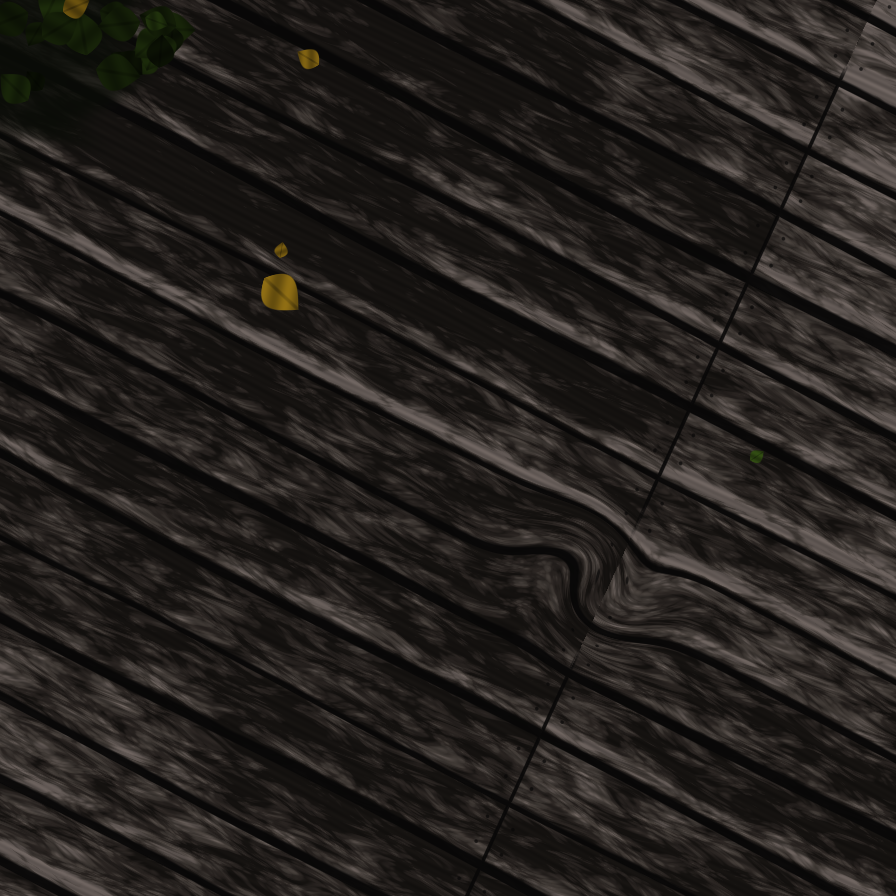
This texture is drawn by a WebGL 1 fragment shader. Its source:

```glsl
precision highp float;
// Weathered timber deck seen at a slant: dark boards with open gaps, worn pale
// ridges, a butt joint with nails, a few fallen leaves and a leafy corner.
// Boards come from a rotated stripe grid; wear is stretched cellular noise.
uniform vec2 u_resolution;
const float BOARD_ANGLE = -0.48;
const float BOARD_WIDTH = 0.080;
const float BOARD_OFFSET = 0.033;
const float RIDGE_BOARD = 8.0;  // board with the boldest worn edge
const vec2 JOINT_FOOT = vec2(0.521, 0.0);
const vec2 JOINT_NORMAL = vec2(0.909, -0.416);
const float JOINT_HALF_WIDTH = 0.0012;
const vec2 KNOT = vec2(0.658, 0.349);
const float KNOT_TWIST = 1.3;
const float KNOT_RADIUS = 0.06;
const vec3 GAP = vec3(0.030, 0.027, 0.027);
const vec3 DARK_WOOD = vec3(0.078, 0.068, 0.060);
const vec3 MID_WOOD = vec3(0.150, 0.130, 0.120);
const vec3 WORN_WOOD = vec3(0.235, 0.212, 0.196);
const vec3 PALE_WOOD = vec3(0.380, 0.345, 0.330);
const vec3 YELLOW = vec3(0.56, 0.43, 0.08);
const vec3 GREEN = vec3(0.13, 0.20, 0.05);

float hash(vec2 p) { return fract(sin(dot(p, vec2(127.1, 311.7))) * 43758.5); }

vec2 rotate(vec2 p, float a) {
  float c = cos(a), s = sin(a);
  return vec2(c * p.x - s * p.y, s * p.x + c * p.y);
}

// Cellular noise: high near the scattered cell centres.
float cells(vec2 p) {
  vec2 base = floor(p), f = p - base;
  float nearest = 2.0;
  for (int k = 0; k < 9; k++) {
    vec2 o = vec2(mod(float(k), 3.0), floor((float(k) + 0.5) / 3.0)) - 1.0;
    vec2 c = o + vec2(hash(base + o), hash(base + o + 57.3)) - f;
    nearest = min(nearest, dot(c, c));
  }
  return 1.0 - sqrt(nearest);
}

float wear(vec2 p) {
  p += 0.25 * sin(p.yx * 2.3 + 1.7 * sin(p * 1.3));
  return 0.45 * cells(p) + 0.32 * cells(p * 2.1 + 3.7) + 0.23 * cells(p * 4.3 + 9.1);
}

// Pointed oval leaf laid over the colour below, with a darker midrib.
vec3 addLeaf(vec3 below, vec2 p, float angle, float size, vec3 tint, float px) {
  p = rotate(p, -angle) / size;
  float x = clamp(p.x, -1.3, 1.3);
  float edge = abs(p.y) - 0.8 * (1.0 - x * x) * (1.0 - 0.35 * x);
  float cover = (1.0 - smoothstep(-px / size, px / size, edge)) * step(abs(p.x), 1.2);
  float rib = 1.0 - smoothstep(0.02, 0.12, abs(p.y));
  return mix(below, tint * (0.85 + 0.15 * sin(x * 5.0 + p.y * 3.0) - 0.18 * rib), cover);
}

vec3 deck(vec2 uv, float px) {
  // Board coordinates, twisted around the knot.
  vec2 d = uv - KNOT;
  float twist = KNOT_TWIST * exp(-dot(d, d) / (KNOT_RADIUS * KNOT_RADIUS));
  vec2 b = rotate(KNOT + rotate(d, twist), -BOARD_ANGLE);
  float row = (b.y - BOARD_OFFSET + 0.0022 * sin(b.x * 8.0 + b.y * 31.0)) / BOARD_WIDTH;
  float id = floor(row), f = row - id;
  float joint = dot(uv - JOINT_FOOT, JOINT_NORMAL);
  float side = smoothstep(-px, px, joint);
  float seed = hash(vec2(id, 3.0 + step(0.0, joint)));
  // Wear: streaks along the grain, broad blotches and regional exposure.
  vec2 q = b + seed * 7.0;
  float streak = wear(q * vec2(17.0, 75.0));
  float blotch = wear(q * vec2(6.0, 15.0));
  float region = 0.12 * side * smoothstep(-0.1, 0.6, uv.y)
    + 0.11 * (1.0 - smoothstep(0.1, 0.6, uv.x + uv.y)) + 0.09 * smoothstep(1.4, 1.95, uv.x + uv.y)
    - 0.09 * (1.0 - smoothstep(0.05, 0.4, distance(uv, vec2(0.35, 0.82))));
  float gap = 0.05 + 0.09 * hash(vec2(id, 8.0)) + 0.05 * (blotch - 0.5);
  float bold = (1.0 - step(0.5, abs(id - RIDGE_BOARD))) * (1.0 - side);
  float ridge = smoothstep(gap, gap + 0.06, f) * (1.0 - smoothstep(gap + 0.12, gap + 0.3, f));
  float w = 0.55 * streak + 0.45 * blotch + region + 0.11 * (seed - 0.5)
    + ridge * max(0.04 + 0.2 * hash(vec2(id, 5.0)), 0.32 * bold);
  vec3 col = mix(DARK_WOOD, MID_WOOD, smoothstep(0.52, 0.64, w));
  col = mix(col, WORN_WOOD, smoothstep(0.64, 0.74, w));
  col = mix(col, PALE_WOOD, smoothstep(0.73, 0.90, w));
  col *= 1.0 + 0.08 * sin(q.y * 850.0 + 3.0 * sin(q.x * 13.0))
    + 0.08 * sin(q.y * 430.0 + 4.0 * sin(q.x * 7.0));
  // Open gaps, the butt joint and its pairs of nails.
  float soft = 1.5 * px / BOARD_WIDTH;
  float open = 1.0 - smoothstep(gap - soft, gap + soft, f) * (1.0 - smoothstep(1.0 - soft, 1.0, f));
  float seam = 1.0 - smoothstep(JOINT_HALF_WIDTH, JOINT_HALF_WIDTH + 1.5 * px, abs(joint));
  seam *= smoothstep(0.06, 0.12, length(d)) * (1.0 - smoothstep(0.91, 0.93, uv.y));
  vec2 nail = vec2(abs(joint) - 0.016, (abs(f - 0.54) - 0.2) * BOARD_WIDTH);
  float head = 1.0 - smoothstep(0.0012, 0.0012 + 1.5 * px, length(nail));
  return mix(col, GAP, max(0.95 * open, max(0.9 * seam, 0.7 * head)));
}

void main() {
  vec2 uv = gl_FragCoord.xy / u_resolution;
  float px = 1.0 / min(u_resolution.x, u_resolution.y);
  vec3 col = deck(uv, px);
  // Shaded undergrowth and its leaves, crowded into the upper left corner.
  vec2 corner = vec2(uv.x, 1.0 - uv.y);
  float ragged = 0.02 * sin(uv.x * 45.0 + 2.0 * sin(uv.y * 60.0));
  col = mix(col, vec3(0.035, 0.045, 0.025), 0.85 - 0.85 * smoothstep(0.12, 0.2, length(corner) + ragged));
  for (int i = 0; i < 22; i++) {
    vec2 k = vec2(float(i), 1.0);
    vec2 at = vec2(0.21 * hash(k), 0.15 * hash(k + 4.0) * (1.0 - 0.7 * hash(k)));
    vec3 tint = GREEN * (0.25 + 0.75 * hash(k + 9.0));
    col = addLeaf(col, uv - vec2(at.x, 1.0 - at.y), 6.3 * hash(k + 6.0), 0.012 + 0.014 * hash(k + 2.0), tint, px);
  }
  // Fallen leaves.
  col = addLeaf(col, uv - vec2(0.314, 0.672), -0.75, 0.026, YELLOW, px);
  col = addLeaf(col, uv - vec2(0.344, 0.935), 2.6, 0.014, YELLOW * 0.9, px);
  col = addLeaf(col, uv - vec2(0.314, 0.721), 1.4, 0.009, YELLOW * 0.85, px);
  col = addLeaf(col, uv - vec2(0.085, 0.993), 0.4, 0.016, YELLOW * 0.75, px);
  col = addLeaf(col, uv - vec2(0.845, 0.491), 0.6, 0.009, GREEN * 1.5, px);
  gl_FragColor = vec4(col, 1.0);
}
```
